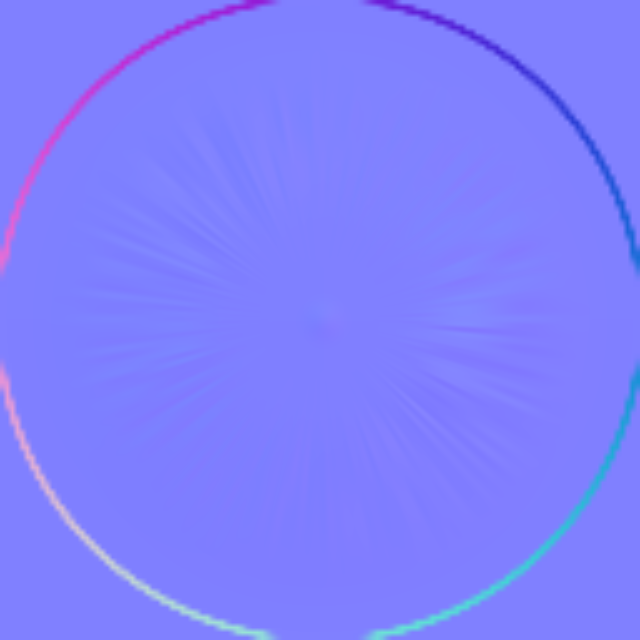
Give the GLSL for this texture map, as a WebGL 2 fragment shader.

```glsl
#version 300 es
precision highp float;

uniform vec2 u_resolution;
out vec4 fragColor;

const float TAU = 6.2831853;
const vec3 FLAT_NORMAL = vec3(0.5, 0.5, 1.0);
const vec2 DISC_CENTER = vec2(0.5, 0.502);
const float DISC_RADIUS = 0.5025;
const float RIM_INNER = 0.003;    // half width of the full-strength rim
const float RIM_OUTER = 0.0085;   // half width where the rim vanishes
const vec2 RIM_GAP = vec2(0.11, 0.19); // fade of the rim near both axes
const vec2 RIM_TILT = vec2(0.41, 0.40);
const float RIM_DEPTH = 0.16;
const float RIM_GRID = 128.0;     // lattice that gives the rim its beading
const float SPOKE_COUNT = 170.0;
const float SPOKE_STRETCH = 9.0;  // radial cells per canvas width
const float SPOKE_TILT = 0.05;
const float DISH_TILT = 0.009;
const vec2 NUB_CENTER = vec2(0.506, 0.498);
const float NUB_RADIUS = 0.025;
const float NUB_TILT = 0.028;

float hash(vec2 p) {
    vec3 q = fract(vec3(p.xyx) * 0.1031);
    q += dot(q, q.yzx + 33.33);
    return fract((q.x + q.y) * q.z);
}

// Signed value noise, periodic along x
float ringNoise(vec2 p, float period) {
    vec2 cell = floor(p);
    vec2 f = fract(p);
    f = f * f * (3.0 - 2.0 * f);
    float x0 = mod(cell.x, period);
    float x1 = mod(cell.x + 1.0, period);
    float low = mix(hash(vec2(x0, cell.y)), hash(vec2(x1, cell.y)), f.x);
    float high = mix(hash(vec2(x0, cell.y + 1.0)), hash(vec2(x1, cell.y + 1.0)), f.x);
    return 2.0 * mix(low, high, f.y) - 1.0;
}

// Bevel normal offset at one lattice point
vec3 rimTexel(vec2 cell) {
    vec2 uv = (clamp(cell, 0.0, RIM_GRID - 1.0) + 0.5) / RIM_GRID;
    vec2 d = uv - DISC_CENTER;
    float r = length(d);
    vec2 dir = d / r;
    float band = 1.0 - smoothstep(RIM_INNER, RIM_OUTER, abs(r - DISC_RADIUS));
    band *= smoothstep(RIM_GAP.x, RIM_GAP.y, min(abs(dir.x), abs(dir.y)));
    return band * vec3(-RIM_TILT * dir, -RIM_DEPTH);
}

// Rim interpolated between lattice points
vec3 rim(vec2 uv) {
    vec2 p = uv * RIM_GRID - 0.5;
    vec2 cell = floor(p);
    vec2 f = p - cell;
    vec3 low = mix(rimTexel(cell), rimTexel(cell + vec2(1, 0)), f.x);
    vec3 high = mix(rimTexel(cell + vec2(0, 1)), rimTexel(cell + vec2(1, 1)), f.x);
    return mix(low, high, f.y);
}

// Fine radial grooves, strongest to the right and the upper left
vec2 spokes(vec2 d) {
    float r = length(d);
    vec2 dir = d / max(r, 1e-4);
    float angle = atan(d.y, d.x);
    float turn = fract(angle / TAU);
    float groove = ringNoise(vec2(turn * SPOKE_COUNT, r * SPOKE_STRETCH), SPOKE_COUNT);
    float patches = 0.65 + 0.35 * ringNoise(vec2(turn * 14.0, r * 7.0), 14.0);
    float side = 0.35 + 0.65 * pow(abs(cos(angle + 0.3)), 2.0);
    float span = smoothstep(0.09, 0.24, r) * (1.0 - smoothstep(0.29, 0.43, r));
    return vec2(-dir.y, dir.x) * groove * patches * side * span * SPOKE_TILT;
}

// Small raised bump in the middle
vec2 nub(vec2 uv) {
    vec2 q = (uv - NUB_CENTER) / NUB_RADIUS;
    return NUB_TILT * q * exp(0.5 - dot(q, q));
}

void main() {
    vec2 uv = gl_FragCoord.xy / u_resolution;
    vec2 d = uv - DISC_CENTER;
    float r = length(d);

    // Shallow dish with grooves and bump
    float inside = smoothstep(0.08, 0.25, r) * (1.0 - smoothstep(0.40, 0.49, r));
    vec2 tilt = DISH_TILT * inside * d / max(r, 1e-4);
    tilt += spokes(d) + nub(uv);

    vec3 color = FLAT_NORMAL + vec3(tilt, 0.0) + rim(uv);
    fragColor = vec4(clamp(color, 0.0, 1.0), 1.0);
}
```
